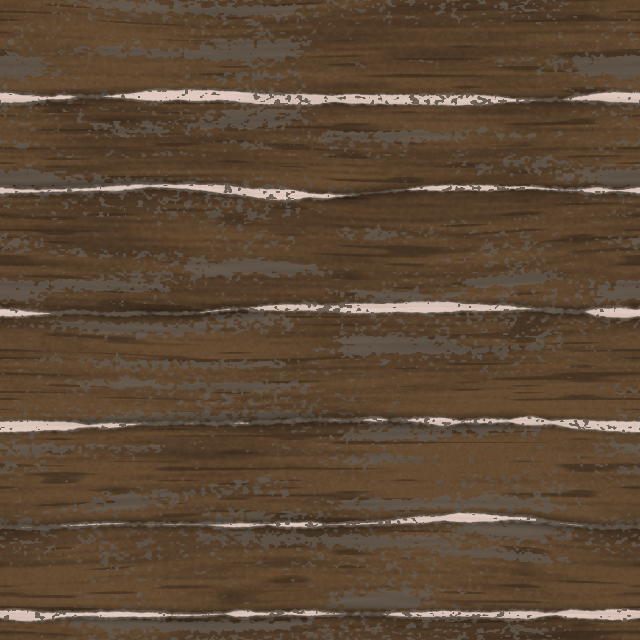
A WebGL 1 fragment shader for this texture:

```glsl
precision highp float;
// Weathered brown planks, six down, divided by wavy seams of chipped pale filler.
// Stretched tileable value noise makes the grain and broken grey scuffs; each seam
// and plank gets its own row of noise, so width, wear and tone vary between them.

uniform vec2 u_resolution;

const float PLANKS = 6.0;
const float SEAM_BASE = 0.0175;     // height of the mean lowest seam
const float SEAM_STAGGER = 0.0155;  // alternating shift that varies plank height
const float SEAM_WAVE = 0.018;      // vertical wander along a seam
const float FILLER_MIN = -0.0025;   // half width of pale filler (negative: bare)
const float FILLER_MAX = 0.0085;
const float RIM_WIDTH = 0.0028;     // grey border around the filler
const float SHADOW_REACH = 0.018;
const float SCUFF_LEVEL = 0.625;    // higher leaves fewer grey scuffs

const vec3 WOOD_DARK = vec3(0.275, 0.202, 0.138);
const vec3 WOOD_LIGHT = vec3(0.395, 0.295, 0.195);
const vec3 WOOD_OCHRE = vec3(0.450, 0.325, 0.180);
const vec3 GRAIN_DARK = vec3(0.205, 0.150, 0.105);
const vec3 SCUFF_GREY = vec3(0.375, 0.335, 0.295);
const vec3 RIM_GREY = vec3(0.365, 0.325, 0.285);
const vec3 FILLER_PALE = vec3(0.865, 0.775, 0.735);

float hash(vec2 p, float seed) {
  vec3 q = fract(vec3(p.xyx + seed * 17.3) * vec3(0.1031, 0.1030, 0.0973));
  q += dot(q, q.yzx + 33.33);
  return fract((q.x + q.y) * q.z);
}

// Value noise with freq cells across the canvas, wrapping at its edges.
float noise(vec2 uv, vec2 freq, float seed) {
  vec2 p = uv * freq;
  vec2 f = fract(p);
  vec2 a = mod(floor(p), freq);
  vec2 b = mod(a + 1.0, freq);
  f = f * f * (3.0 - 2.0 * f);
  return mix(mix(hash(a, seed), hash(vec2(b.x, a.y), seed), f.x),
             mix(hash(vec2(a.x, b.y), seed), hash(b, seed), f.x), f.y);
}

// One-dimensional noise that differs for every seam.
float seamNoise(float x, float seam, float cells, float seed) {
  return noise(vec2(x, seam / PLANKS), vec2(cells, PLANKS), seed);
}

float seamHeight(float x, float seam) {
  float stagger = SEAM_STAGGER * cos(seam * 1.570796);
  float wave = seamNoise(x, seam, 4.0, 1.0) - 0.5
             + 0.22 * (seamNoise(x, seam, 17.0, 2.0) - 0.5);
  return seam / PLANKS + SEAM_BASE + stagger + SEAM_WAVE * wave;
}

void main() {
  vec2 uv = gl_FragCoord.xy / u_resolution;
  float px = 1.0 / u_resolution.y;

  // Nearest seam, and the plank resting on the seam below.
  float offset = 1.0, seam = 0.0, rise = 1.0, plank = 0.0;
  for (float i = 0.0; i < PLANKS; i++) {
    float above = fract(uv.y - seamHeight(uv.x, i));
    float d = above - step(0.5, above);
    if (abs(d) < abs(offset)) { offset = d; seam = i; }
    if (above < rise) { rise = above; plank = i; }
  }

  // Shared fine detail.
  float speck = 0.55 * noise(uv, vec2(120.0, 190.0), 3.0)
              + 0.45 * noise(uv, vec2(230.0, 310.0), 4.0);
  float blotch = noise(uv, vec2(5.0, 13.0), 5.0);

  // Wood tone and grain, bent by a slow warp.
  vec2 grainUv = uv;
  grainUv.y += 0.035 * (noise(uv, vec2(3.0, 7.0), 6.0) - 0.5) + plank * 0.137;
  float fine = noise(grainUv, vec2(9.0, 190.0), 7.0);
  float bands = noise(grainUv, vec2(4.0, 58.0), 8.0);
  float cloud = noise(uv, vec2(6.0, 11.0), 9.0);
  float tone = 0.30 * fine + 0.25 * bands + 0.35 * cloud + 0.22 * speck;
  tone += 0.16 * (hash(vec2(plank, 3.0), 10.0) - 0.5);
  tone += 0.12 - 1.0 * rise;
  vec3 color = mix(WOOD_DARK, WOOD_LIGHT, smoothstep(0.18, 0.88, tone));

  float ochre = smoothstep(0.62, 0.92, noise(grainUv, vec2(7.0, 150.0), 11.0));
  color = mix(color, WOOD_OCHRE, 0.30 * ochre * cloud);
  float crack = noise(grainUv, vec2(11.0, 165.0), 12.0);
  color = mix(color, GRAIN_DARK, 0.55 * smoothstep(0.74, 0.92, crack));
  color *= 0.96 + 0.08 * noise(uv, vec2(256.0), 13.0);

  // Long broken scuffs, plus loose flecks in the blotches.
  float streak = noise(grainUv, vec2(5.0, 56.0), 14.0);
  float scuff = 0.50 * streak + 0.32 * speck + 0.18 * blotch;
  float fleck = 0.62 * speck + 0.30 * blotch;
  float worn = max(smoothstep(-0.012, 0.012, scuff - SCUFF_LEVEL),
                   smoothstep(-0.015, 0.015, fleck - 0.655));
  color = mix(color, SCUFF_GREY * (0.94 + 0.12 * fine), 0.88 * worn);

  // Seam shadow, ragged grey rim, then chipped filler.
  float dist = abs(offset);
  float shade = 1.0 - smoothstep(0.0, SHADOW_REACH, dist);
  color *= 1.0 - 0.42 * shade * (0.6 + 0.4 * cloud);

  float swell = 0.72 * seamNoise(uv.x, seam, 7.0, 15.0)
              + 0.28 * seamNoise(uv.x, seam, 29.0, 16.0);
  float width = mix(FILLER_MIN, FILLER_MAX, smoothstep(0.12, 0.90, swell));
  float ragged = 0.0045 * (speck - 0.5);
  float rimWidth = max(width, 0.0) + RIM_WIDTH * (0.5 + blotch) + ragged;
  float rim = 1.0 - smoothstep(-px, px, dist - rimWidth);
  color = mix(color, RIM_GREY * (0.86 + 0.28 * speck), 0.92 * rim);

  float filler = 1.0 - smoothstep(-px, px, dist - width - 0.6 * ragged);
  float wear = seamNoise(uv.x, seam, 11.0, 17.0);
  float chip = smoothstep(-0.03, 0.03, speck + 0.28 * wear - 0.84);
  color = mix(color, FILLER_PALE * (0.95 + 0.08 * fine), filler * (1.0 - 0.9 * chip));

  gl_FragColor = vec4(color, 1.0);
}
```
